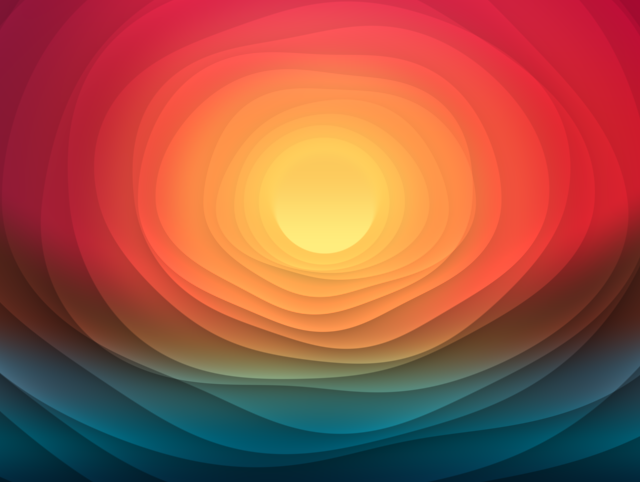
Give the GLSL for this background, as a Shadertoy shader.

```glsl
#define LAYERS 18
#define SUN_CENTER vec2(0.01, 0.081)
#define SUN_RADIUS 0.107
#define FLATTEN 0.67
#define TOP_RATIO 0.87
#define WOBBLE 0.045
#define DRIFT 0.07
#define UPPER_RELIEF 0.045
#define LOWER_RELIEF 0.23

float hash(float n) {
    return fract(sin(n * 127.1 + 3.7) * 4375.85);
}

// Radial sunset ramp, from yellow at the core to wine at the rim
vec3 warmRamp(float r) {
    vec3 c = vec3(1.0, 0.78, 0.34);
    c = mix(c, vec3(1.0, 0.56, 0.28), smoothstep(0.10, 0.27, r));
    c = mix(c, vec3(0.96, 0.33, 0.24), smoothstep(0.25, 0.39, r));
    c = mix(c, vec3(0.84, 0.14, 0.18), smoothstep(0.37, 0.55, r));
    return mix(c, vec3(0.66, 0.03, 0.14), smoothstep(0.55, 0.85, r));
}

// Smooth colour field: warm sky, brown belt, teal depths
vec3 backdrop(vec2 p) {
    vec2 q = p - SUN_CENTER;
    float side = smoothstep(0.05, 0.58, abs(p.x));
    vec3 col = warmRamp(length(q * vec2(1.0, 1.12)));
    col.b += 0.11 * smoothstep(0.2, 0.5, p.y) * (1.0 - side * 0.5);
    vec3 plum = vec3(0.46, 0.10, 0.22);
    col = mix(col, plum, 0.75 * smoothstep(-0.25, -0.72, p.x));

    vec3 olive = vec3(0.60, 0.47, 0.24);
    vec3 umber = vec3(0.32, 0.14, 0.10);
    float belt = 0.53 * p.x * p.x - p.y;
    col = mix(col, mix(olive, umber, side), smoothstep(0.11, 0.28, belt));

    vec3 sea = vec3(0.27, 0.48, 0.44);
    vec3 slate = vec3(0.17, 0.26, 0.31);
    vec3 teal = mix(sea, slate, side);
    teal = mix(teal, vec3(0.0, 0.30, 0.37), smoothstep(0.29, 0.42, -p.y));
    teal = mix(teal, vec3(0.01, 0.12, 0.19), smoothstep(0.40, 0.52, -p.y));
    float depth = 0.16 * p.x * p.x - p.y;
    return mix(col, teal, smoothstep(0.21, 0.34, depth));
}

// Approximate signed distance to a wavy, flattened ring
float ringDistance(vec2 q, float width, float seed) {
    float growth = smoothstep(SUN_RADIUS, 0.34, width);
    float angle = atan(q.x, -q.y);
    float phase = 6.2832 * hash(seed);
    float wave = sin(3.0 * angle + phase)
               + 0.5 * sin(5.0 * angle + 6.2832 * hash(seed + 40.0));
    q.x -= DRIFT * growth * (hash(seed + 80.0) - 0.5);
    float ratio = q.y < 0.0 ? FLATTEN : TOP_RATIO;
    float flatness = smoothstep(SUN_RADIUS, 0.24, width);
    vec2 axes = width * vec2(1.0, mix(1.0, ratio, flatness));
    float f = length(q / axes);
    float slope = length(q / (axes * axes)) / max(f, 0.001);
    return (f - 1.0 - WOBBLE * growth * wave) / max(slope, 0.001);
}

void mainImage(out vec4 fragColor, in vec2 fragCoord) {
    vec2 p = (fragCoord - 0.5 * iResolution.xy) / iResolution.y;
    vec2 q = p - SUN_CENTER;
    float pixel = 1.0 / iResolution.y;
    vec3 col = backdrop(p);

    // Stacked sheets: a bright inner rim and a shadow outside each edge
    float low = smoothstep(0.10, -0.26, p.y);
    float light = 1.0;
    for (int i = 1; i < LAYERS; i++) {
        float t = float(i) / float(LAYERS - 1);
        float width = SUN_RADIUS + 0.45 * t + 0.50 * t * t;
        float d = ringDistance(q, width, float(i));
        float spread = 0.008 + 0.045 * width;
        float falloff = exp(-abs(d) / spread);
        float edge = mix(1.0, -1.0, smoothstep(-pixel, pixel, d));
        float relief = mix(UPPER_RELIEF, LOWER_RELIEF, low);
        relief *= mix(0.45, 1.0, smoothstep(0.12, 0.40, width));
        light *= 1.0 + relief * edge * falloff;
    }
    col *= light;

    // Sun disc, crisp below and melting into the glow above
    float sunDistance = length(q) - SUN_RADIUS;
    vec3 sun = mix(vec3(0.99, 0.79, 0.36), vec3(1.0, 0.93, 0.49),
                   smoothstep(0.08, -0.10, q.y));
    float softness = mix(pixel, 0.025, smoothstep(-0.06, 0.06, q.y));
    float disc = 1.0 - smoothstep(-softness, softness, sunDistance);
    float halo = exp(-max(sunDistance, 0.0) * 28.0);
    col += vec3(0.0, 0.05, 0.02) * halo * smoothstep(-0.10, 0.05, q.y);
    col = mix(col, sun, disc);

    fragColor = vec4(clamp(col, 0.0, 1.0), 1.0);
}
```
